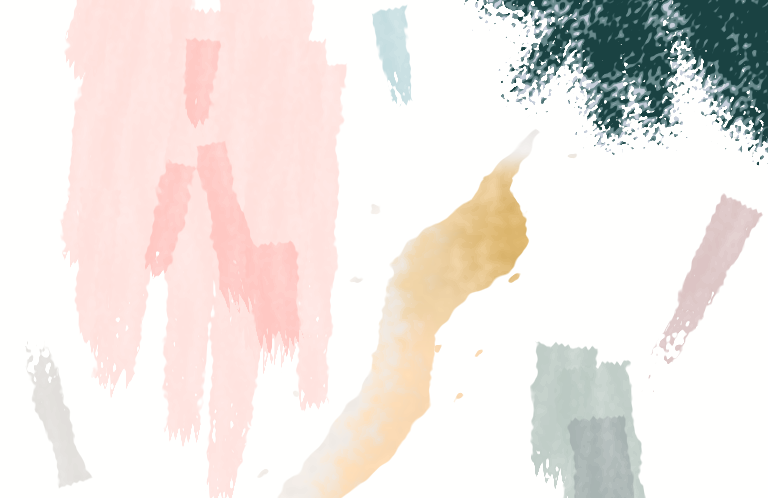
Give the GLSL for this background, as a WebGL 2 fragment shader.

```glsl
#version 300 es
precision highp float;
uniform vec2 u_resolution;
out vec4 outColor;

const vec3 PAPER = vec3(1.0, 1.0, 0.995);
const vec3 BLUSH = vec3(1.0, 0.88, 0.863);
const vec3 ROSE = vec3(1.0, 0.775, 0.755);
const vec3 SAGE = vec3(0.73, 0.785, 0.76);
const vec3 SLATE = vec3(0.65, 0.695, 0.69);
const vec3 GOLD = vec3(0.935, 0.825, 0.65);
const vec3 OCHRE = vec3(0.87, 0.72, 0.44);
const vec3 PEACH = vec3(0.985, 0.86, 0.71);
const vec3 PINE = vec3(0.1, 0.26, 0.26);
const vec3 TEAL = vec3(0.41, 0.54, 0.55);
const vec3 LILAC = vec3(0.78, 0.81, 0.86);

// Brush paths (start, end) and half widths: eight pale, then four deep
const vec4 PATHS[12] = vec4[](
  vec4(0.21, 1.06, 0.165, 0.85), vec4(0.25, 1.06, 0.155, 0.47),
  vec4(0.31, 1.06, 0.225, 0.225), vec4(0.20, 0.62, 0.185, 0.30),
  vec4(0.41, 0.98, 0.365, 0.12), vec4(0.54, 1.06, 0.445, 0.0),
  vec4(0.645, 0.87, 0.628, 0.18), vec4(0.58, 0.92, 0.54, 0.28),
  vec4(0.405, 0.92, 0.395, 0.75), vec4(0.42, 0.71, 0.495, 0.39),
  vec4(0.365, 0.67, 0.31, 0.45), vec4(0.54, 0.51, 0.56, 0.30));
const vec2 WIDTHS[12] = vec2[](
  vec2(0.055, 0.03), vec2(0.06, 0.035), vec2(0.09, 0.04), vec2(0.04, 0.03),
  vec2(0.07, 0.035), vec2(0.10, 0.03), vec2(0.045, 0.028), vec2(0.08, 0.055),
  vec2(0.032, 0.025), vec2(0.03, 0.042), vec2(0.032, 0.022), vec2(0.05, 0.045));

// Wash spine and foliage boughs: x, y, radius
const vec3 SPINE[8] = vec3[](
  vec3(1.075, 0.73, 0.006), vec3(1.0, 0.64, 0.024), vec3(0.984, 0.53, 0.08),
  vec3(0.868, 0.448, 0.08), vec3(0.82, 0.347, 0.055), vec3(0.80, 0.217, 0.065),
  vec3(0.75, 0.137, 0.065), vec3(0.60, -0.01, 0.045));
const vec3 BOUGHS[12] = vec3[](
  vec3(0.99, 1.01, 0.02), vec3(1.28, 0.97, 0.08), vec3(1.14, 0.95, 0.05),
  vec3(1.06, 0.83, 0.02), vec3(1.21, 0.94, 0.08), vec3(1.23, 0.76, 0.035),
  vec3(1.29, 0.92, 0.08), vec3(1.32, 0.77, 0.03), vec3(1.42, 0.99, 0.10),
  vec3(1.49, 0.78, 0.04), vec3(1.53, 0.96, 0.10), vec3(1.54, 0.75, 0.04));
const vec2 DROPS[9] = vec2[](
  vec2(1.155, 0.686), vec2(0.753, 0.582), vec2(0.72, 0.446), vec2(1.03, 0.446),
  vec2(0.964, 0.29), vec2(0.88, 0.298), vec2(0.925, 0.203), vec2(0.598, 0.207),
  vec2(0.53, 0.05));

vec2 gradientAt(vec2 cell) {
  vec3 h = fract(vec3(cell.xyx) * vec3(0.1031, 0.103, 0.0973));
  h += dot(h, h.yzx + 33.33);
  float angle = 6.2832 * fract((h.x + h.y) * h.z);
  return vec2(cos(angle), sin(angle));
}

float gradientNoise(vec2 p) {
  vec2 i = floor(p), f = fract(p), u = f * f * f * (f * (f * 6.0 - 15.0) + 10.0);
  vec2 k = vec2(0.0, 1.0);
  float low = mix(dot(gradientAt(i), f), dot(gradientAt(i + k.yx), f - k.yx), u.x);
  float high = mix(dot(gradientAt(i + k), f - k), dot(gradientAt(i + 1.0), f - 1.0), u.x);
  return mix(low, high, u.y);
}

float taperedCapsule(vec2 p, vec3 a, vec3 b) {
  vec2 q = p - a.xy, axis = b.xy - a.xy;
  float t = clamp(dot(q, axis) / dot(axis, axis), 0.0, 1.0);
  return length(q - axis * t) - mix(a.z, b.z, t);
}

// Bristle stroke with ragged sides that breaks up toward its far end
vec3 brush(vec3 base, vec2 p, vec4 path, vec2 width, vec3 ink, float dry, float edge) {
  vec2 axis = path.zw - path.xy, q = p - path.xy;
  float len = length(axis);
  vec2 dir = axis / len;
  vec2 local = vec2(dot(q, vec2(-dir.y, dir.x)), dot(q, dir));
  float t = clamp(local.y / len, 0.0, 1.0), w = mix(width.x, width.y, t);
  float bristle = gradientNoise(local * vec2(110.0, 9.0) + path.xy * 37.0);
  float grain = gradientNoise(p * vec2(85.0, 60.0));
  float side = abs(local.x) - w + 0.016 * gradientNoise(local * vec2(25.0, 13.0) + path.xy * 51.0) + 0.007 * grain;
  float tip = local.y - len + 0.6 * w * pow(local.x / w, 2.0) + 1.4 * w * bristle;
  float d = max(side, max(tip, -local.y + 0.2 * w * bristle));
  float cover = smoothstep(edge, -edge, d);
  cover *= smoothstep(-0.06, 0.06, bristle * 0.6 + grain * 0.6 + 0.65 - dry * t * t);
  float blotch = floor(4.0 * gradientNoise(local * vec2(30.0, 7.0)) + 2.0 * grain) / 4.0;
  return mix(base, mix(ink, PAPER, clamp(0.1 + 0.25 * blotch, 0.0, 0.4)), cover * 0.92);
}

vec3 wash(vec3 base, vec2 p, float edge) {
  vec2 warped = p + 0.016 * vec2(gradientNoise(p * 24.0), gradientNoise(p * 24.0 + 40.0));
  warped += 0.007 * gradientNoise(p * 65.0);
  float d = 1.0;
  for (int i = 0; i < 7; i++) d = min(d, taperedCapsule(warped, SPINE[i], SPINE[i + 1]));
  float blotch = floor(5.0 * (gradientNoise(p * 22.0) + 0.5 * gradientNoise(p * 55.0))) / 5.0;
  vec3 ink = mix(PEACH, GOLD, smoothstep(0.28, 0.4, p.y + 0.08 * blotch));
  ink = mix(ink, OCHRE, smoothstep(0.17, 0.0, length(p - vec2(1.04, 0.52)) + 0.06 * blotch));
  // Paler water along the left bank
  float bank = p.x - 0.72 - 0.5 * max(p.y - 0.43, 0.0) + 0.55 * max(0.25 - p.y, 0.0);
  ink = mix(vec3(0.955, 0.935, 0.915), ink, smoothstep(0.0, 0.13, bank + 0.08 * blotch));
  ink = mix(ink, vec3(0.94, 0.93, 0.92), smoothstep(0.64, 0.7, p.y));
  for (int i = 0; i < 9; i++) {
    vec2 q = warped - DROPS[i];
    d = min(d, length(vec2(q.x + 0.3 * q.y, 1.9 * q.y - 0.6 * q.x)) - 0.011);
  }
  return mix(base, ink + 0.03 * blotch, smoothstep(edge, -edge, d));
}

vec3 foliage(vec3 base, vec2 p) {
  float d = 1.0;
  for (int i = 0; i < 12; i += 2) d = min(d, taperedCapsule(p, BOUGHS[i], BOUGHS[i + 1]));
  vec2 slant = mat2(0.8, 0.6, -0.6, 0.8) * p;
  float flakes = gradientNoise(slant * vec2(110.0, 70.0)) + 0.5 * gradientNoise(p * 150.0);
  float tone = gradientNoise(slant * vec2(95.0, 60.0) + 19.0) + 0.5 * gradientNoise(p * 14.0) + clamp(-d * 8.0, -0.1, 0.6);
  vec3 ink = mix(LILAC, TEAL, smoothstep(-0.25, 0.0, tone));
  ink = mix(ink, PINE, smoothstep(0.08, 0.35, tone));
  return mix(base, ink, smoothstep(-0.08, 0.08, flakes - d * 13.0));
}

void main() {
  vec2 p = gl_FragCoord.xy / u_resolution.y;
  p.x *= 1.5422 * u_resolution.y / u_resolution.x;
  float edge = 1.2 / u_resolution.y;
  vec3 color = PAPER;
  for (int i = 0; i < 12; i++)
    color = brush(color, p, PATHS[i], WIDTHS[i], i < 8 ? BLUSH : ROSE, 0.35, edge);
  // Small dry strokes
  color = brush(color, p, vec4(0.777, 0.98, 0.812, 0.79), vec2(0.037, 0.018), vec3(0.75, 0.855, 0.87), 0.6, edge);
  color = brush(color, p, vec4(1.49, 0.59, 1.29, 0.19), vec2(0.045, 0.018), vec3(0.85, 0.75, 0.75), 1.3, edge);
  color = brush(color, p, vec4(0.15, 0.03, 0.065, 0.32), vec2(0.03, 0.024), vec3(0.875, 0.865, 0.85), 0.8, edge);
  // Sage patch
  color = brush(color, p, vec4(1.14, 0.305, 1.115, 0.05), vec2(0.06, 0.05), SAGE, 0.3, edge);
  color = brush(color, p, vec4(1.185, 0.265, 1.225, -0.08), vec2(0.075, 0.08), SAGE, 0.1, edge);
  color = brush(color, p, vec4(1.2, 0.16, 1.22, -0.08), vec2(0.05, 0.07), SLATE, 0.1, edge);
  color = wash(color, p, edge);
  outColor = vec4(foliage(color, p), 1.0);
}
```
